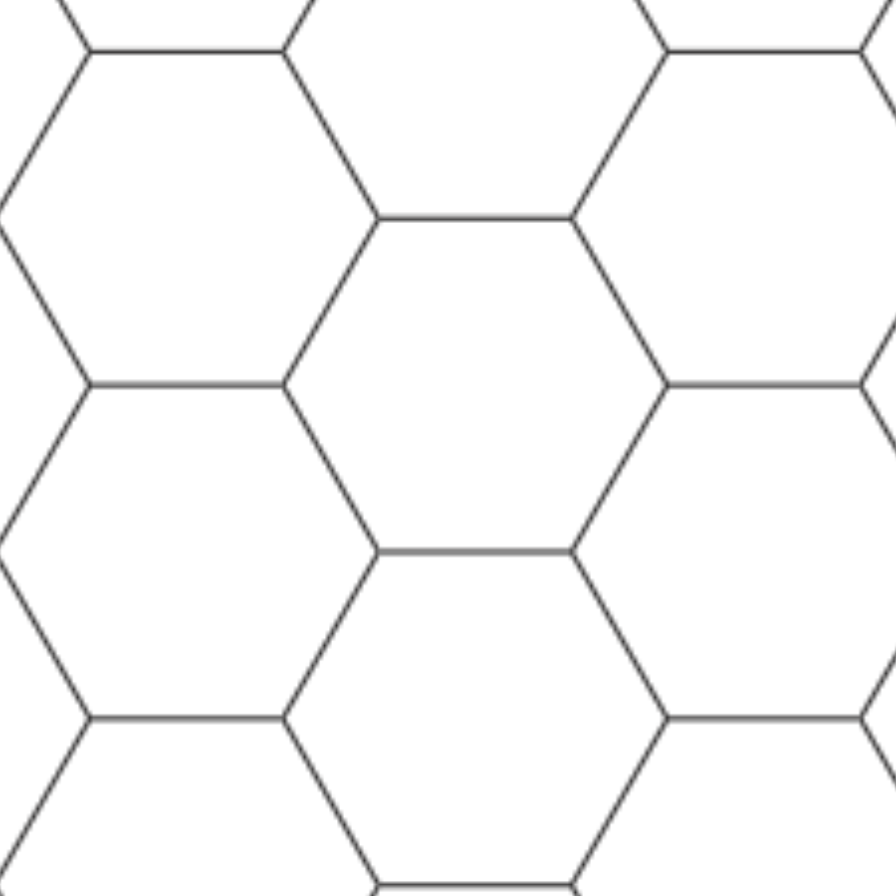
Give the GLSL for this pattern, as a WebGL 2 fragment shader.

```glsl
#version 300 es
precision highp float;
// Honeycomb of flat-topped hexagons in thin grey outline on white.
// Line coverage is taken on a coarse raster and blended between its cells,
// which gives the soft beaded diagonals and uneven horizontal edges.

#define SIDE 0.2148                 // hexagon side, in canvas heights
#define CENTER vec2(0.5303, 0.570)  // centre of one hexagon
#define RASTER 225.0                // coarse cells per canvas height
#define RASTER_PHASE vec2(0.0, 0.39)
#define LINE_WIDTH 1.15             // in raster cells
#define LINE_COLOR vec3(0.20, 0.195, 0.195)
#define PAPER_COLOR vec3(1.0)

uniform vec2 u_resolution;
out vec4 fragColor;

const float ROOT3 = 1.7320508;

// Distance from p to the nearest edge of the honeycomb.
float honeycombEdge(vec2 p) {
    vec2 period = SIDE * vec2(3.0, ROOT3);
    vec2 a = mod(p + 0.5 * period, period) - 0.5 * period;
    vec2 b = mod(p, period) - 0.5 * period;
    vec2 q = abs(dot(a, a) < dot(b, b) ? a : b);
    return 0.5 * ROOT3 * SIDE - max(q.y, dot(q, vec2(0.5 * ROOT3, 0.5)));
}

// Line coverage at the centre of one raster cell.
float cellCoverage(vec2 cell) {
    vec2 p = (cell + 0.5 + RASTER_PHASE) / RASTER;
    float d = honeycombEdge(p - CENTER) * RASTER;
    return clamp(0.5 + 0.5 * LINE_WIDTH - d, 0.0, 1.0);
}

// Coverage blended smoothly between the four surrounding cells.
float softCoverage(vec2 uv) {
    vec2 g = uv * RASTER - RASTER_PHASE - 0.5;
    vec2 cell = floor(g);
    vec2 t = g - cell;
    float lower = mix(cellCoverage(cell), cellCoverage(cell + vec2(1.0, 0.0)), t.x);
    float upper = mix(cellCoverage(cell + vec2(0.0, 1.0)), cellCoverage(cell + 1.0), t.x);
    return mix(lower, upper, t.y);
}

void main() {
    vec2 uv = gl_FragCoord.xy / u_resolution.y;
    fragColor = vec4(mix(PAPER_COLOR, LINE_COLOR, softCoverage(uv)), 1.0);
}
```
